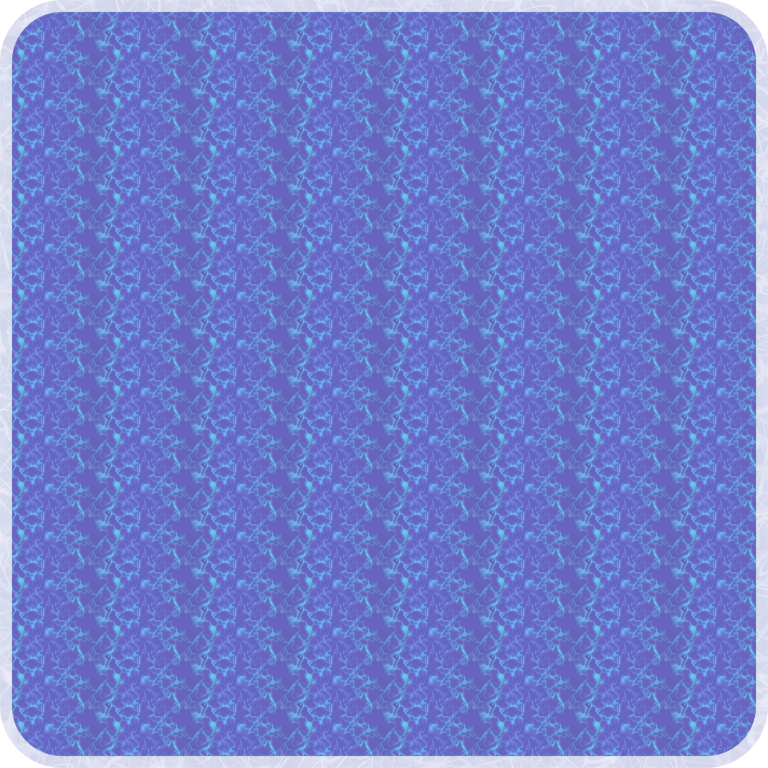
Reproduce this texture procedurally as a Shadertoy shader.

```glsl
// Rippling pool water inside a pale, scratched frame with rounded corners.
// A wide tile, repeated 8 across and 16 down, holds a few bright crooked strands
// over two broken cellular nets; all noise wraps at the tile's edges.

float hash(vec2 p) {
    vec3 q = fract(p.xyx * vec3(0.1031, 0.103, 0.0973));
    q += dot(q, q.yzx + 33.33);
    return fract((q.x + q.y) * q.z);
}

// Value noise that wraps after "period" lattice steps
float noise(vec2 p, vec2 period, float seed) {
    vec2 i = floor(p), f = fract(p);
    f = f * f * (3.0 - 2.0 * f);
    vec2 a = mod(i, period) + seed, b = mod(i + 1.0, period) + seed;
    return mix(mix(hash(a), hash(vec2(b.x, a.y)), f.x),
               mix(hash(vec2(a.x, b.y)), hash(b), f.x), f.y);
}

// Gap between the two nearest cell centres: zero on the edges of the net
float cellGap(vec2 p, vec2 period, float seed) {
    vec2 i = floor(p), f = fract(p);
    float near = 9.0, second = 9.0;
    for (int y = -1; y <= 1; y++)
    for (int x = -1; x <= 1; x++) {
        vec2 o = vec2(x, y), id = mod(i + o, period) + seed;
        float d = length(o + vec2(hash(id), hash(id + 57.0)) - f);
        second = min(second, max(near, d));
        near = min(near, d);
    }
    return second - near;
}

float roundedBox(vec2 p, float halfSize, float radius) {
    vec2 q = abs(p) - halfSize + radius;
    return length(max(q, 0.0)) + min(max(q.x, q.y), 0.0) - radius;
}

vec3 water(vec2 uv) {
    const vec2 grid = vec2(6.0, 3.0);   // net cells per tile
    const vec2 size = vec2(96.0, 48.0); // tile in strand units
    vec2 p = uv * 48.0;

    // Bend the lattice so that the filaments wander
    vec2 bend = vec2(noise(p * 2.0, grid * 2.0, 11.0), noise(p * 2.0, grid * 2.0, 29.0)) - 0.5;
    bend += 0.5 * vec2(noise(p * 4.0, grid * 4.0, 17.0), noise(p * 4.0, grid * 4.0, 37.0)) - 0.25;
    vec2 w = p + 0.5 * bend;

    // Coarse and fine nets, broken up and knotted
    float knots = noise(p * 3.0, grid * 3.0, 71.0);
    float coarseFade = smoothstep(0.1, 0.75, noise(p * 2.0, grid * 2.0, 41.0));
    float fineFade = smoothstep(0.3, 0.75, noise(p * 2.0, grid * 2.0, 67.0));
    float light = coarseFade * (0.4 + 0.6 * knots) * exp(-9.5 * cellGap(w, grid, 5.0));
    light += 0.55 * fineFade * exp(-8.0 * cellGap(w * 2.0, grid * 2.0, 83.0));

    // Bright strands: middle x, middle y, direction, half length
    vec4 strands[8] = vec4[8](
        vec4(9, 13, 1.04, 22), vec4(21, 37, 1.5, 13), vec4(38, 24, 1.6, 20), vec4(59, 40, 0.95, 14),
        vec4(73, 43, -0.2, 9), vec4(80, 21, -1.2, 8), vec4(33, 16, -0.42, 10), vec4(52, 30, -0.9, 8));
    for (int k = 0; k < 8; k++) {
        vec4 s = strands[k];
        vec2 q = mod(w * 16.0 - s.xy + 0.5 * size, size) - 0.5 * size;
        float along = dot(q, vec2(cos(s.z), sin(s.z)));
        float away = abs(dot(q, vec2(-sin(s.z), cos(s.z))));
        float taper = smoothstep(1.0, 0.5, abs(along) / s.w);
        float swell = noise(p * 3.0, grid * 3.0, 97.0 + float(k));
        float strength = k == 2 || k > 5 ? 0.5 : 0.95;
        light += strength * taper * smoothstep(0.0, 0.7, swell) * exp(-away / (0.5 + 1.1 * swell));
    }
    light = max(light - 0.06, 0.0) * 1.06;

    // Soft murky patches below the light
    float murk = noise(p * vec2(0.5, 1.0), vec2(3.0), 13.0);
    murk = mix(murk, 0.5 - 0.5 * cos(6.2832 * (p.x / 6.0 - 0.97)), 0.6);
    vec3 deep = mix(vec3(0.395, 0.39, 0.73), vec3(0.41, 0.395, 0.785), murk);
    return mix(deep, vec3(0.42, 0.77, 0.925), clamp(light, 0.0, 1.0));
}

vec3 frame(vec2 uv) {
    // Fine scratches from noise stretched along several directions
    float scratch = 0.0;
    for (int k = 0; k < 6; k++) {
        float a = 0.3 + 0.53 * float(k);
        vec2 along = vec2(cos(a), sin(a)), across = vec2(-sin(a), cos(a));
        vec2 q = vec2(dot(uv, along) * 16.0, dot(uv, across) * 75.0) + 300.0;
        float n = noise(q, vec2(4096.0), 7.0 * float(k));
        scratch = max(scratch, smoothstep(0.07, 0.0, abs(n - 0.5)) * hash(floor(q * 0.5)));
    }
    float cloud = noise(uv * 40.0, vec2(4096.0), 3.0);
    return mix(vec3(0.82, 0.835, 0.92), vec3(0.92, 0.93, 0.97), clamp(0.75 * scratch + 0.25 * cloud, 0.0, 1.0));
}

void mainImage(out vec4 fragColor, in vec2 fragCoord) {
    vec2 uv = fragCoord / iResolution.xy;
    float soft = 0.75 / iResolution.y;
    float inner = roundedBox(uv - 0.5, 0.4844, 0.065);
    float outer = roundedBox(uv - 0.5, 0.5, 0.081);
    vec3 color = mix(water(uv), frame(uv), smoothstep(-soft, soft, inner));
    color = mix(color, vec3(1.0), smoothstep(-soft, soft, outer));
    fragColor = vec4(color, 1.0);
}
```
